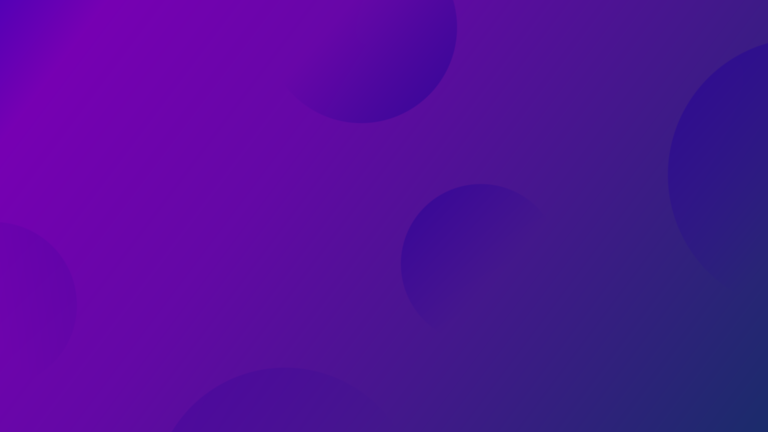
Reproduce this background procedurally as a Shadertoy shader.

```glsl
const vec3 CORNER_VIOLET = vec3(0.33, 0.00, 0.71);
const vec3 MAGENTA = vec3(0.465, 0.00, 0.70);
const vec3 PURPLE = vec3(0.392, 0.03, 0.65);
const vec3 DEEP_BLUE = vec3(0.105, 0.17, 0.42);
const vec3 INDIGO = vec3(0.13, 0.00, 0.59);

const vec2 GRADIENT_DIR = vec2(0.8, -0.6);
const float MAGENTA_STOP = 0.20;
const float PURPLE_STOP = 0.74;
const float BLUE_STOP = 2.02;
const float FADE_START = -0.25;

// Lengths are in canvas heights.
const int DISC_COUNT = 5;
const vec3 DISCS[DISC_COUNT] = vec3[](   // centre, radius
    vec3(0.836, 0.937, 0.222),
    vec3(1.113, 0.389, 0.185),
    vec3(1.863, 0.595, 0.317),
    vec3(-0.014, 0.294, 0.192),
    vec3(0.660, -0.157, 0.306));
const vec2 SHADES[DISC_COUNT] = vec2[](  // angle of darkest side, opacity
    vec2(-0.72, 0.46),
    vec2(2.39, 0.46),
    vec2(2.39, 0.48),
    vec2(0.72, 0.13),
    vec2(2.36, 0.21));

// Position between two gradient stops, from 0 to 1
float ramp(float start, float end, float t) {
    return clamp((t - start) / (end - start), 0.0, 1.0);
}

// Diagonal gradient starting at the upper left corner
vec3 backdrop(vec2 p) {
    float t = dot(p - vec2(0.0, 1.0), GRADIENT_DIR);
    vec3 color = mix(CORNER_VIOLET, MAGENTA, ramp(0.0, MAGENTA_STOP, t));
    color = mix(color, PURPLE, ramp(MAGENTA_STOP, PURPLE_STOP, t));
    return mix(color, DEEP_BLUE, ramp(PURPLE_STOP, BLUE_STOP, t));
}

// Opacity of a disc that fades out across its width
float discOpacity(vec2 p, vec3 disc, vec2 shade, float pixel) {
    vec2 offset = p - disc.xy;
    float coverage = 1.0 - smoothstep(-pixel, pixel, length(offset) - disc.z);
    float along = dot(offset, vec2(cos(shade.x), sin(shade.x))) / disc.z;
    return coverage * shade.y * ramp(FADE_START, 1.0, along);
}

void mainImage(out vec4 fragColor, in vec2 fragCoord) {
    float pixel = 1.0 / iResolution.y;
    vec2 p = fragCoord * pixel;
    vec3 color = backdrop(p);

    for (int i = 0; i < DISC_COUNT; i++) {
        color = mix(color, INDIGO, discOpacity(p, DISCS[i], SHADES[i], pixel));
    }

    fragColor = vec4(color, 1.0);
}
```
